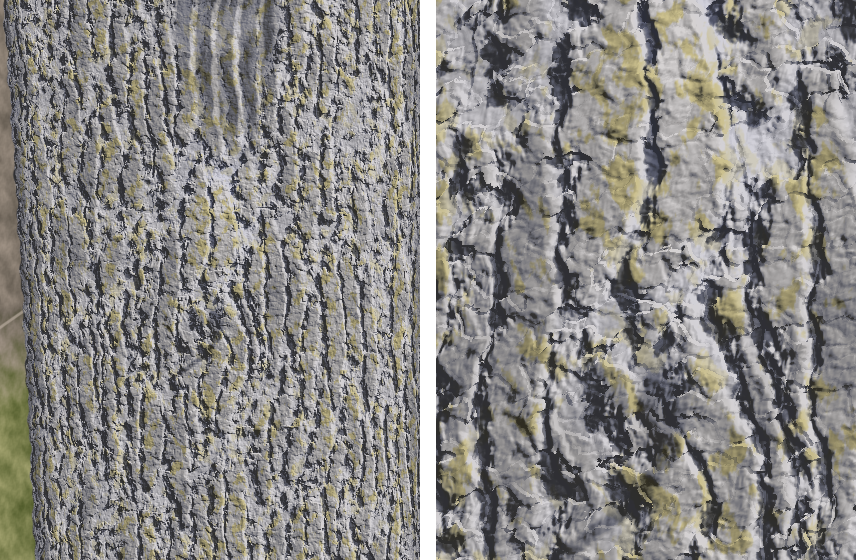
Left, the full canvas; right, a detail of the centre.
Reproduce this texture procedurally as a Shadertoy shader.

```glsl
// Sunlit furrowed tree bark with a knot, an old smooth scar and olive lichen.
// Stretched cellular noise builds a height field of ridges, flakes and grain,
// which is lit from the upper right with short marched shadows.

vec2 hash2(vec2 p) {
    vec3 q = fract(p.xyx * vec3(0.1031, 0.1030, 0.0973));
    q += dot(q, q.yzx + 33.33);
    return fract((q.xx + q.yz) * q.zy);
}

// Nearest distance, second nearest distance, random value of the cell;
// columns are staggered so that cells never line up in rows
vec3 cells(vec2 p) {
    vec3 best = vec3(9.0, 9.0, 0.0);
    for (int x = -1; x <= 1; x++) {
        float column = floor(p.x) + float(x);
        float py = p.y + hash2(vec2(column, 7.0)).x;
        for (int y = -1; y <= 1; y++) {
            vec2 id = vec2(column, floor(py) + float(y));
            vec2 r = hash2(id + 50.0);
            float d = length(id + r - vec2(p.x, py));
            if (d < best.x) best = vec3(d, best.x, r.y);
            else best.y = min(best.y, d);
        }
    }
    return best;
}

float waves(vec2 p) {
    float sum = 0.0, amp = 0.5;
    for (int i = 0; i < 5; i++) {
        sum += amp * sin(p.x + 1.7 * sin(p.y)) * sin(p.y + 1.3 * sin(p.x * 0.8));
        p = mat2(1.5, 1.1, -1.1, 1.5) * p + 2.3;
        amp *= 0.62;
    }
    return sum;
}

float scarMask(vec2 b) {
    vec2 d = (b - vec2(0.02, 1.0)) / vec2(0.105, 0.31);
    return 1.0 - smoothstep(0.65, 1.05, length(d));
}

vec2 knotOffset(vec2 b) { return b - vec2(-0.02, 0.41); }

// x: height of the bark, y: how far it is ridge rather than furrow
vec2 bark(vec2 b) {
    vec2 k = knotOffset(b);
    float knot = exp(-dot(k, k) / 0.006);
    float scar = scarMask(b);
    float lumps = waves(b * vec2(85.0, 50.0));
    float chips = waves(b.yx * vec2(130.0, 110.0) + 5.0);

    // Ridges wander, fray and part around the knot
    vec2 w = b;
    w.x += 0.007 * sin(9.0 * b.y + 11.0 * b.x) + 0.004 * sin(29.0 * b.y + 23.0 * b.x);
    w += vec2(0.007, 0.006) * vec2(lumps, chips);
    w.x += knot * (0.4 * k.y - 0.45 * k.x);

    vec3 flake = cells(w * vec2(52.0, 100.0));
    vec3 grain = cells((b + 0.004 * chips) * vec2(140.0, 185.0));
    vec3 ridge = cells(w * vec2(27.0, 4.2));
    float gap = ridge.y - ridge.x + 0.26 * (flake.z - 0.5) + 0.16 * lumps;
    float plate = smoothstep(0.02, 0.4, gap);

    float h = plate * mix(0.85, 0.3, scar) + 0.2 * ridge.z;
    h += ((0.45 - flake.x) * 0.42 + 0.2 * (flake.z - 0.5)) * mix(0.5, 1.0, plate) * (1.0 - 0.6 * scar);
    h += (0.45 - grain.x) * 0.17 + (0.26 * lumps + 0.12 * chips) * (1.0 - 0.5 * scar);
    h += 0.25 * knot * sin(85.0 * length(k * vec2(1.0, 0.7)) + 4.0 * lumps);
    return vec2(h, plate);
}

// Blurred grass and dry brush beside the trunk
vec3 background(vec2 p) {
    float n = waves(p * vec2(50.0, 36.0));
    vec3 brush = mix(vec3(0.36, 0.33, 0.29), vec3(0.60, 0.55, 0.50), 0.5 + 0.6 * n);
    vec3 grass = mix(vec3(0.33, 0.37, 0.18), vec3(0.62, 0.62, 0.42), 0.5 + 0.6 * n);
    vec3 col = mix(grass, brush, smoothstep(0.25, 0.45, p.y + 0.06 * n));
    float twig = abs(p.y - 0.415 - 0.7 * p.x);
    return mix(col, vec3(0.72, 0.67, 0.62), 0.7 * smoothstep(0.005, 0.001, twig));
}

void mainImage(out vec4 fragColor, in vec2 fragCoord) {
    vec2 p = fragCoord / iResolution.y;
    float drop = 1.0 - p.y;
    float left = 0.005 + 0.075 * drop - 0.018 * drop * drop;
    left += 0.0018 * sin(p.y * 71.0) + 0.0012 * sin(p.y * 187.0 + 2.0);

    // Wrap the bark around the trunk
    float across = (2.0 * p.x - left - 0.76) / (0.76 - left);
    vec2 b = vec2(0.38 * asin(clamp(0.95 * across, -0.99, 0.99)), p.y);

    // Direct light and cast shadow
    vec2 toSun = vec2(0.75, 0.66);
    vec2 here = bark(b);
    float facing = here.x - bark(b + toSun * 0.0024).x;
    float blocked = 0.0;
    for (int i = 1; i <= 4; i++) {
        float s = float(i) * 0.0038;
        blocked = max(blocked, bark(b + toSun * s).x - here.x - s * 24.0);
    }
    float shadow = smoothstep(0.06, 0.48, blocked);
    float patches = waves(b * vec2(34.0, 22.0));
    float scar = scarMask(b);
    float furrow = 1.0 - here.y;

    float tone = 0.53 + 0.75 * clamp(facing, -0.3, 0.3) + 0.1 * (here.x - 0.7);
    tone += 0.2 * furrow * (1.0 - shadow) + 0.09 * patches + 0.05 * across;
    tone -= shadow * (0.24 - 0.05 * furrow);

    // Pale inner bark between scar and knot, streaks inside the scar
    float inner = exp(-pow(b.x / 0.06, 2.0) - pow((b.y - 0.64) / 0.13, 2.0));
    float streak = smoothstep(0.35, 0.95, sin(b.x * 165.0 + 2.0 * sin(b.y * 9.0) + patches));
    tone += 0.1 * inner * (1.0 - shadow) + scar * (0.24 * streak - 0.15);

    // Dark hollow of the knot and its lower crease
    vec2 k = knotOffset(b) + 0.012 * patches;
    float hollow = 1.0 - smoothstep(0.5, 1.2, length((k - vec2(0.0, 0.01)) / vec2(0.016, 0.034)));
    float crease = smoothstep(0.011, 0.003, abs(k.x - 0.012 - 0.3 * k.y + 9.0 * k.y * k.y));
    crease *= smoothstep(-0.11, -0.07, k.y) * smoothstep(0.03, 0.0, k.y);
    tone -= 0.3 * max(hollow, 0.7 * crease);
    tone *= 1.0 - 0.25 * smoothstep(0.88, 1.0, abs(across));

    // Soft floor and ceiling keep shade open and highlights matte
    tone = mix(tone, 0.22, 0.75 * smoothstep(0.34, 0.1, tone));
    tone = clamp(tone, 0.19, 0.83);

    // Grey bark, cool in shade and in furrows, with olive lichen specks
    float cool = smoothstep(0.22, 0.36, tone) * smoothstep(0.6, 0.42, tone);
    vec3 col = tone * vec3(1.005, 0.99, 0.99);
    col += vec3(-0.012, -0.004, 0.026) * (cool + furrow * (0.6 + inner));
    float specks = waves(b * vec2(110.0, 75.0) + 4.0) + 0.4 * patches;
    float lichen = smoothstep(0.1, 0.45, specks) * (0.4 + 0.6 * here.y);
    col *= mix(vec3(1.0), vec3(0.96, 0.92, 0.68), lichen);

    float pixel = 1.0 / iResolution.y;
    col = mix(background(p), col, smoothstep(-pixel, pixel, p.x - left));
    fragColor = vec4(col, 1.0);
}
```
